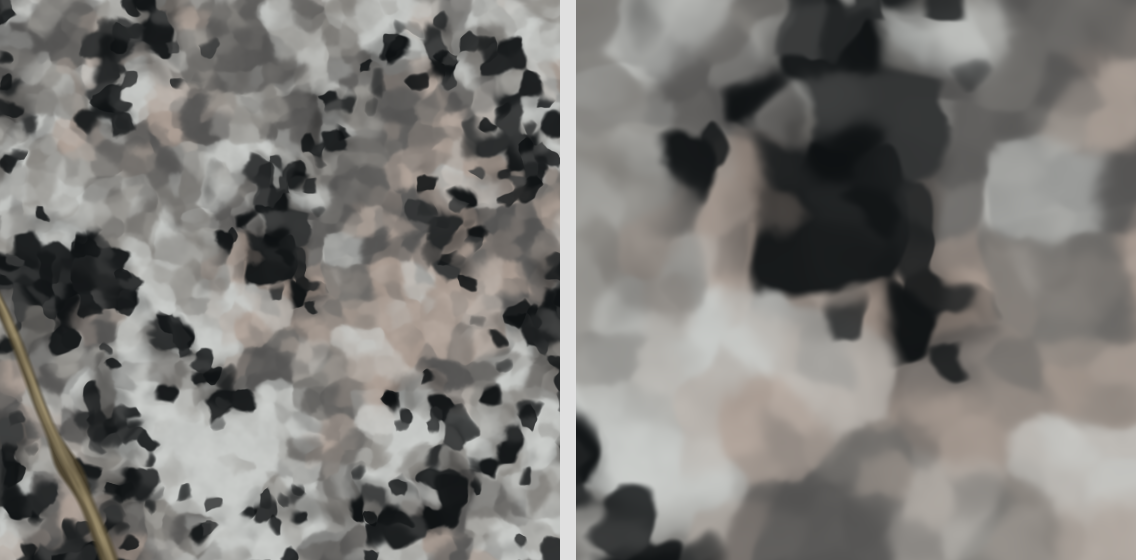
Left, the full canvas; right, a detail of the centre.
Give the GLSL for this texture, as a Shadertoy shader.

```glsl
// Polished speckled granite in white, blush, grey and black, crossed by a dry straw.

const vec3 GREY_QUARTZ = vec3(0.335, 0.332, 0.328);
const vec3 TAUPE = vec3(0.555, 0.545, 0.525);
const vec3 WHITE_FELDSPAR = vec3(0.775, 0.785, 0.775);
const vec3 BLUSH_FELDSPAR = vec3(0.675, 0.605, 0.560);
const vec3 BLACK_MICA = vec3(0.050, 0.062, 0.068);
const vec3 CHARCOAL = vec3(0.250, 0.255, 0.255);
const vec3 STRAW_DARK = vec3(0.270, 0.235, 0.160);
const vec3 STRAW_LIGHT = vec3(0.600, 0.545, 0.410);

vec2 hash22(vec2 p) {
    vec3 q = fract(p.xyx * vec3(0.1031, 0.1030, 0.0973));
    q += dot(q, q.yzx + 33.33);
    return fract((q.xx + q.yz) * q.zy);
}

float noise(vec2 p) {
    vec2 i = floor(p), f = fract(p);
    f = f * f * (3.0 - 2.0 * f);
    float low = mix(hash22(i).x, hash22(i + vec2(1, 0)).x, f.x);
    float high = mix(hash22(i + vec2(0, 1)).x, hash22(i + vec2(1, 1)).x, f.x);
    return mix(low, high, f.y);
}

float fbm(vec2 p) {
    float sum = 0.0, amp = 0.5;
    for (int i = 0; i < 3; i++) {
        sum += amp * noise(p);
        p = mat2(1.6, 1.2, -1.2, 1.6) * p + 17.3;
        amp *= 0.5;
    }
    return sum / 0.875;
}

vec2 warp(vec2 p, float freq, float amount) {
    return p + amount * (vec2(fbm(p * freq + 3.1), fbm(p * freq + 71.7)) - 0.5);
}

// Colour of one pale crystal, set by patches of similar minerals
vec3 paleMineral(vec2 centre, float seed) {
    float tone = 0.52 + 1.6 * (fbm(centre * 8.5 + 40.0) - 0.5) + 0.85 * (seed - 0.5);
    vec3 col = mix(GREY_QUARTZ, TAUPE, smoothstep(0.05, 0.52, tone));
    col = mix(col, WHITE_FELDSPAR, smoothstep(0.42, 0.80, tone));
    float blush = fbm(centre * 6.5 + 90.0) + 0.15 * (seed - 0.5);
    float midTone = smoothstep(0.20, 0.45, tone) * (1.0 - smoothstep(0.75, 1.0, tone));
    return mix(col, BLUSH_FELDSPAR, 0.75 * midTone * smoothstep(0.51, 0.63, blush));
}

// Softly joined cells of pale crystal
vec3 paleGrains(vec2 p, float scale, float sharpness) {
    vec2 cell = floor(p * scale);
    vec4 sum = vec4(0.0);
    for (int y = -1; y <= 1; y++)
    for (int x = -1; x <= 1; x++) {
        vec2 id = cell + vec2(x, y);
        vec2 centre = id + 0.1 + 0.8 * hash22(id);
        vec2 d = p * scale - centre;
        float weight = exp(-sharpness * dot(d, d));
        sum += weight * vec4(paleMineral(centre / scale, hash22(id + 57.0).x), 1.0);
    }
    return sum.rgb / sum.a;
}

// Dark flakes gathered in clusters: rgb colour, a coverage
vec4 micaFlakes(vec2 p, float scale, float threshold, float scatter, float seed) {
    vec2 cell = floor(p * scale);
    vec4 sum = vec4(0.0);
    float total = 0.0;
    for (int y = -1; y <= 1; y++)
    for (int x = -1; x <= 1; x++) {
        vec2 id = cell + vec2(x, y);
        vec2 centre = id + 0.1 + 0.8 * hash22(id + seed);
        vec2 rnd = hash22(id + seed + 131.0);
        vec2 d = p * scale - centre;
        float weight = exp(-7.0 * dot(d, d));
        float cluster = fbm(centre / scale * 10.0 + 12.0) + scatter * (rnd.x - 0.5);
        float dark = smoothstep(threshold - 0.03, threshold + 0.03, cluster);
        vec3 col = mix(BLACK_MICA, CHARCOAL, rnd.y * rnd.y);
        sum += weight * dark * vec4(col, 1.0);
        total += weight;
    }
    float cover = sum.a / total;
    return vec4(sum.rgb / max(sum.a, 1e-6), smoothstep(0.12, 0.88, cover));
}

// Thin tapering stalk with a dark knot: rgb colour, a coverage
vec4 straw(vec2 p) {
    float bend = 0.004 * sin(p.y * 19.0);
    float across = (p.x - 0.195 + 0.435 * p.y - bend) * 0.917;
    float knot = exp(-pow((p.y - 0.165) / 0.04, 2.0));
    float halfWidth = 0.010 + 0.011 * knot + 0.005 * smoothstep(0.2, 0.0, p.y);
    float fibre = noise(vec2(across * 200.0, p.y * 22.0));
    float ridge = 1.0 - smoothstep(0.0, halfWidth, abs(across - 0.002));
    float light = clamp(0.15 + 0.75 * ridge + 0.35 * (fibre - 0.5) - 0.4 * knot, 0.0, 1.0);
    float cover = 1.0 - smoothstep(halfWidth - 0.005, halfWidth + 0.005, abs(across));
    return vec4(mix(STRAW_DARK, STRAW_LIGHT, light), cover * 0.92);
}

void mainImage(out vec4 fragColor, in vec2 fragCoord) {
    vec2 p = fragCoord / iResolution.y;
    vec2 ragged = warp(warp(p, 13.0, 0.030), 42.0, 0.012);

    // Pale ground from coarse and fine crystals
    vec3 col = mix(paleGrains(ragged, 19.0, 13.0), paleGrains(ragged + 0.003, 36.0, 8.0), 0.38);
    col *= 1.0 + 0.08 * (fbm(p * 38.0) - 0.5);

    // Smoky shade around the dark clusters
    float smoke = smoothstep(0.50, 0.72, fbm(ragged * 10.0 + 12.0));
    col *= 1.0 - 0.28 * smoke;

    // Large dark clusters, then small scattered flecks
    vec4 clusters = micaFlakes(ragged, 29.0, 0.655, 0.36, 11.0);
    vec4 flecks = micaFlakes(ragged, 44.0, 0.755, 0.55, 211.0);
    col = mix(col, clusters.rgb, 0.96 * clusters.a);
    col = mix(col, flecks.rgb, 0.85 * flecks.a);

    vec4 stalk = straw(p);
    col = mix(col, stalk.rgb, stalk.a);
    fragColor = vec4(col, 1.0);
}
```
